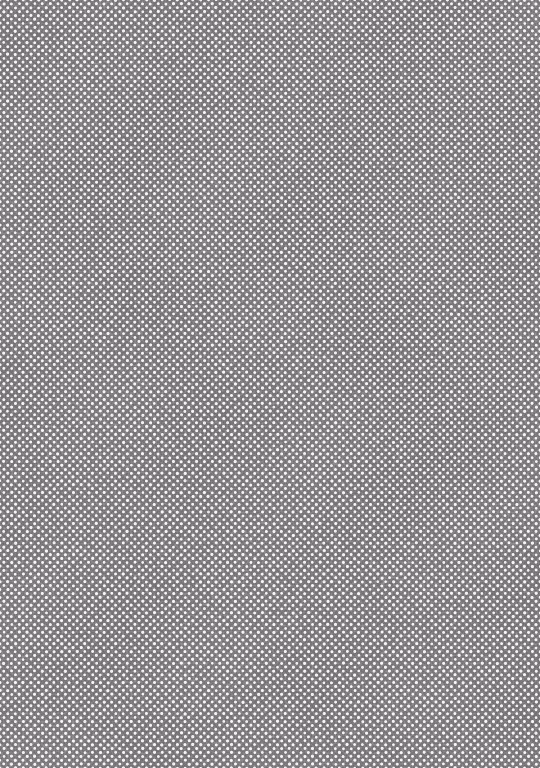
This pattern is drawn by a Shadertoy shader. Its source:

```glsl
// Grey woven cloth covered with a fine staggered grid of small off-white dots.

const vec2 REPEATS = vec2(70.0, 99.0);        // dot pairs across and down
const vec3 CLOTH = vec3(0.495, 0.483, 0.495);
const vec3 DOT = vec3(0.975, 0.965, 0.975);
const float DOT_RADIUS = 0.188;               // in repeats
const float GRAIN_SCALE = 3.7;                // fibre cells per repeat

vec2 hash2(vec2 p) {
    vec3 q = fract(vec3(p.xyx) * vec3(0.1031, 0.1030, 0.0973));
    q += dot(q, q.yzx + 33.33);
    return fract((q.xx + q.yz) * q.zy);
}

// Distance to the nearest scattered point
float cellular(vec2 p) {
    vec2 cell = floor(p);
    float nearest = 2.0;
    for (int y = -1; y <= 1; y++) {
        for (int x = -1; x <= 1; x++) {
            vec2 neighbour = cell + vec2(x, y);
            nearest = min(nearest, length(neighbour + hash2(neighbour) - p));
        }
    }
    return nearest;
}

// Broad, faint shading from layered sines
float unevenness(vec2 p) {
    return sin(p.x * 0.23 + 1.7 * sin(p.y * 0.11))
         + 0.6 * sin(p.y * 0.31 - p.x * 0.17 + 2.0);
}

// Coverage of one square lattice of dots, each slightly shifted and resized
float dotLattice(vec2 p, float radius, float pixel, float seed) {
    vec2 cell = floor(p);
    vec2 shift = (hash2(cell + seed) - 0.5) * 0.07;
    float size = radius * mix(0.9, 1.1, hash2(cell + seed + 57.0).x);
    float edge = length(p - cell - 0.5 - shift) - size;
    return 1.0 - smoothstep(-0.6 * pixel, 0.6 * pixel, edge);
}

void mainImage(out vec4 fragColor, in vec2 fragCoord) {
    vec2 p = fragCoord / iResolution.xy * REPEATS;
    float pixel = REPEATS.y / iResolution.y;

    // Mottled cloth
    float grain = cellular(p * GRAIN_SCALE) - 0.45;
    vec3 color = CLOTH + 0.17 * grain + 0.006 * unevenness(p);

    // Two interleaved lattices give the staggered rows
    float dots = max(dotLattice(p, DOT_RADIUS, pixel, 11.0),
                     dotLattice(p + 0.5, DOT_RADIUS, pixel, 83.0));

    // Fibres wear through the dots
    vec3 ink = DOT - 0.12 * max(grain, 0.0);
    color = mix(color, ink, dots);

    fragColor = vec4(clamp(color, 0.0, 1.0), 1.0);
}
```
